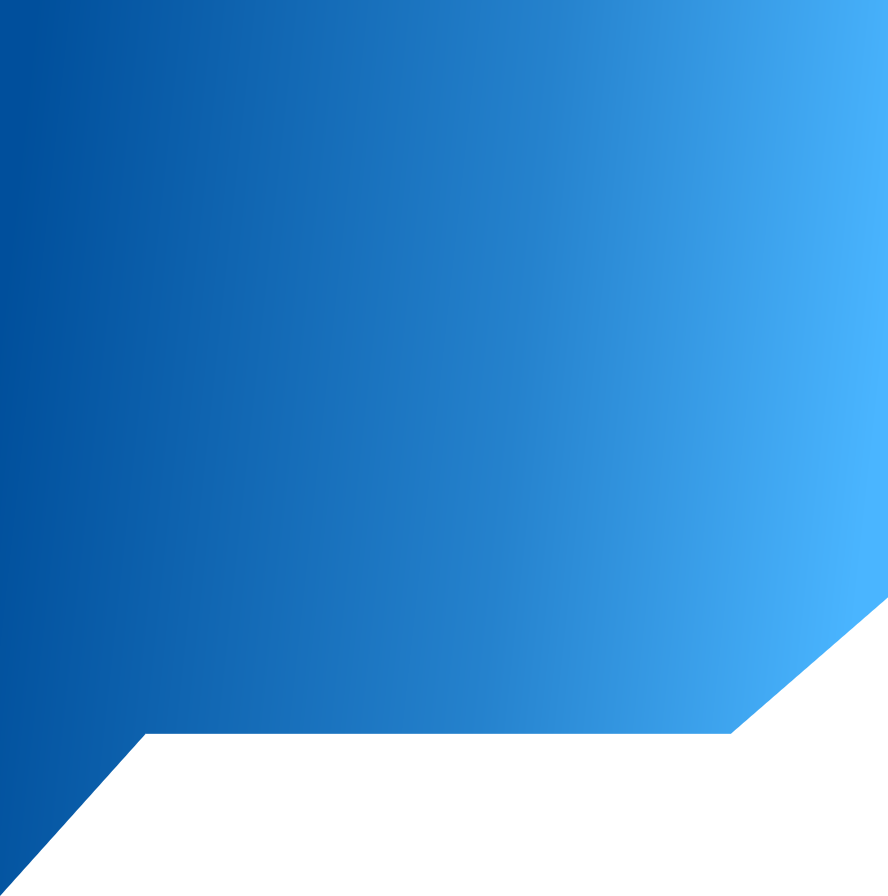
Reproduce this background procedurally as a Shadertoy shader.

```glsl
// Tilted blue gradient panel above a white notch with two slanted sides.
#define FLOOR_HEIGHT 0.181
#define LEFT_CORNER vec2(0.164, FLOOR_HEIGHT)
#define RIGHT_CORNER vec2(0.823, FLOOR_HEIGHT)
#define RIGHT_END vec2(1.0, 0.3333)
#define GRADIENT_TILT 0.11
#define GRADIENT_STOPS vec3(0.04, 0.63, 1.04)
#define DEEP_BLUE vec3(0.0, 0.31, 0.61)
#define MID_BLUE vec3(0.145, 0.51, 0.805)
#define SKY_BLUE vec3(0.29, 0.71, 1.0)
#define WHITE vec3(1.0)

// Signed distance to the line through a and b, positive above it when b is to the right.
float lineDistance(vec2 p, vec2 a, vec2 b) {
    vec2 direction = normalize(b - a);
    return dot(p - a, vec2(-direction.y, direction.x));
}

// Three-stop gradient, dark at the left and bright at the right.
vec3 blueGradient(vec2 uv) {
    float t = uv.x + GRADIENT_TILT * (1.0 - uv.y);
    vec3 stops = GRADIENT_STOPS;
    float lower = clamp((t - stops.x) / (stops.y - stops.x), 0.0, 1.0);
    float upper = clamp((t - stops.y) / (stops.z - stops.y), 0.0, 1.0);
    return mix(mix(DEEP_BLUE, MID_BLUE, lower), SKY_BLUE, upper);
}

// Positive above the notch outline, negative inside the notch.
float panelDistance(vec2 uv) {
    float leftSlope = lineDistance(uv, vec2(0.0), LEFT_CORNER);
    float flatEdge = uv.y - FLOOR_HEIGHT;
    float rightSlope = lineDistance(uv, RIGHT_CORNER, RIGHT_END);
    return max(leftSlope, min(flatEdge, rightSlope));
}

void mainImage(out vec4 fragColor, in vec2 fragCoord) {
    vec2 uv = fragCoord / iResolution.xy;
    float pixel = 1.0 / iResolution.y;
    float panel = clamp(panelDistance(uv) / pixel + 0.5, 0.0, 1.0);
    fragColor = vec4(mix(WHITE, blueGradient(uv), panel), 1.0);
}
```
